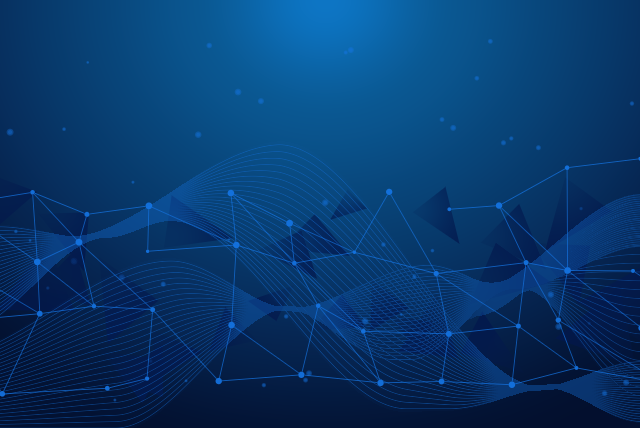
Give the GLSL for this background, as a Shadertoy shader.

```glsl
// Deep blue backdrop with flowing line ribbons, a node network and dark shards.

const vec3 LINE_BLUE = vec3(0.07, 0.42, 0.82);
const vec3 NET_BLUE = vec3(0.08, 0.46, 0.90);
const vec3 SHARD_NAVY = vec3(0.01, 0.09, 0.30);

vec2 hash2(vec2 p) {
    vec3 q = fract(p.xyx * vec3(0.1031, 0.1030, 0.0973));
    q += dot(q, q.yzx + 33.33);
    return fract((q.xx + q.yz) * q.zy);
}

// Antialiased coverage of a signed distance
float cover(float d, float px) { return clamp(0.5 - d / px, 0.0, 1.0); }

float segmentDist(vec2 p, vec2 a, vec2 b) {
    vec2 ab = b - a;
    return length(p - a - ab * clamp(dot(p - a, ab) / dot(ab, ab), 0.0, 1.0));
}

float edgeDist(vec2 p, vec2 a, vec2 b) {
    vec2 e = normalize(b - a);
    return dot(p - a, vec2(e.y, -e.x));
}

vec2 polar(float angle) { return vec2(cos(angle), sin(angle)); }

// Radial light falling from the top centre
vec3 backdrop(vec2 p) {
    float r = length((p - vec2(0.76, 1.0)) * vec2(0.9, 1.0));
    vec3 c = mix(vec3(0.05, 0.46, 0.77), vec3(0.04, 0.35, 0.58), smoothstep(0.0, 0.28, r));
    c = mix(c, vec3(0.03, 0.25, 0.45), smoothstep(0.2, 0.58, r));
    c = mix(c, vec3(0.025, 0.16, 0.34), smoothstep(0.48, 0.82, r));
    return mix(c, vec3(0.01, 0.06, 0.18), smoothstep(0.7, 1.12, r));
}

// Evenly spaced lines between two bounding curves
float ribbon(float y, float upper, float lower, float count, float px) {
    float height = max(abs(upper - lower), 0.012);
    float v = ((y - 0.5 * (upper + lower)) / height + 0.5) * count;
    float slope = max(length(vec2(dFdx(v), dFdy(v))) / px, 0.001);
    float k = clamp(floor(v + 0.5), 0.0, count);
    float line = cover(abs(v - k) / slope - 0.0006, px);
    float inside = step(-0.5, v) * step(v, count + 0.5);
    float dense = smoothstep(0.3, 0.8, slope * px);
    return mix(line, 0.6 * inside, dense) + 0.05 * inside;
}

// Jittered network lattice whose top row climbs at the right
vec2 node(vec2 id) {
    vec2 jitter = hash2(id + 17.0) - 0.5;
    float x = 0.05 + 0.162 * id.x + 0.1 * jitter.x;
    float y = 0.51 - 0.105 * id.y - 0.01 * id.y * id.y + 0.09 * jitter.y;
    return vec2(x, y + 0.14 * smoothstep(1.1, 1.45, x) * max(1.0 - id.y, 0.0));
}

float link(vec2 p, vec2 a, vec2 b, float keep, float px) {
    return step(0.3, keep) * cover(segmentDist(p, a, b) - 0.001, px);
}

float network(vec2 p, float px) {
    float ink = 0.0;
    for (float j = 0.0; j < 4.0; j++)
    for (float i = -1.0; i < 10.0; i++) {
        vec2 id = vec2(i, j), a = node(id), h = hash2(id + 71.0);
        ink = max(ink, 0.75 * link(p, a, node(id + vec2(1, 0)), h.x, px));
        if (j < 3.0) {
            ink = max(ink, 0.7 * link(p, a, node(id + vec2(0, 1)), h.y, px));
            ink = max(ink, 0.65 * link(p, a, node(id + vec2(1, 1)), 1.0 - h.x, px));
        }
        ink = max(ink, 0.9 * cover(length(p - a) - mix(0.004, 0.008, h.y), px));
    }
    return ink;
}

// Translucent triangles, larger toward both sides
float shards(vec2 p, float px) {
    float shade = 0.0;
    for (float i = 0.0; i < 26.0; i++) {
        vec2 h = hash2(vec2(i, 5.0)), g = hash2(vec2(i, 29.0));
        vec2 c = vec2(1.5 * (i + h.x) / 26.0, mix(0.12, 0.5, h.y));
        float size = mix(0.04, 0.075, g.x) + 0.05 * abs(c.x - 0.75);
        float turn = 6.283 * g.y;
        vec2 a = c + 1.3 * size * polar(turn);
        vec2 b = c + size * polar(turn + 1.7 + h.x);
        vec2 e = c + size * polar(turn + 4.0 + h.y);
        float d = max(edgeDist(p, a, b), max(edgeDist(p, b, e), edgeDist(p, e, a)));
        float fade = mix(0.15, 0.75, smoothstep(0.0, 2.0 * size, length(p - a)));
        shade = max(shade, cover(d, px) * fade);
    }
    return shade;
}

// Faint floating specks with a soft rim
float specks(vec2 p, float px) {
    float ink = 0.0;
    for (float i = 0.0; i < 44.0; i++) {
        vec2 h = hash2(vec2(i, 83.0));
        float radius = mix(0.003, 0.008, hash2(vec2(i, 47.0)).x);
        float d = length(p - vec2(1.5 * (i + h.x) / 44.0, mix(0.05, 0.92, h.y)));
        ink = max(ink, 0.35 * cover(d - radius, px) + 0.2 * cover(d - 0.6 * radius, px));
    }
    return ink;
}

float rise(float a, float b, float x) { return smoothstep(a, b, x); }

void mainImage(out vec4 fragColor, in vec2 fragCoord) {
    float px = 1.0 / iResolution.y;
    vec2 p = fragCoord * px;
    float x = p.x;

    // Bounding curves of the arch, the low wave and the right crest
    float archTop = 0.47 - 0.025 * rise(0.0, 0.2, x) + 0.217 * rise(0.15, 0.66, x)
        - 0.567 * rise(0.65, 1.27, x) + 0.06 * rise(1.25, 1.5, x);
    float archLow = 0.22 + 0.225 * rise(-0.1, 0.25, x) + 0.04 * rise(0.25, 0.4, x)
        - 0.44 * rise(0.4, 0.95, x) + 0.05 * rise(1.05, 1.3, x) - 0.08 * rise(1.27, 1.5, x);
    float waveTop = 0.16 + 0.23 * rise(-0.15, 0.4, x) - 0.11 * rise(0.4, 0.68, x)
        + 0.1 * rise(0.68, 1.0, x) - 0.06 * rise(1.0, 1.2, x) + 0.225 * rise(1.1, 1.5, x);
    float waveLow = 0.28 * rise(0.27, 0.68, x) - 0.12 * rise(0.66, 0.92, x)
        + 0.165 * rise(0.96, 1.2, x) + 0.1 * rise(1.2, 1.5, x);
    float crestTop = 0.26 + 0.27 * rise(1.1, 1.5, x);
    float crestLow = 0.2 + 0.125 * rise(1.0, 1.2, x) - 0.25 * rise(1.22, 1.5, x);

    float lines = 0.6 * ribbon(p.y, archTop, archLow, 23.0, px);
    lines = max(lines, 0.55 * ribbon(p.y, waveTop, waveLow, 24.0, px));
    lines = max(lines, 0.5 * rise(1.02, 1.16, x) * ribbon(p.y, crestTop, crestLow, 22.0, px));

    vec3 color = backdrop(p);
    color = mix(color, NET_BLUE, specks(p, px));
    color = mix(color, SHARD_NAVY, shards(p, px));
    color = mix(color, LINE_BLUE, lines);
    color = mix(color, NET_BLUE, network(p, px));
    fragColor = vec4(color, 1.0);
}
```
